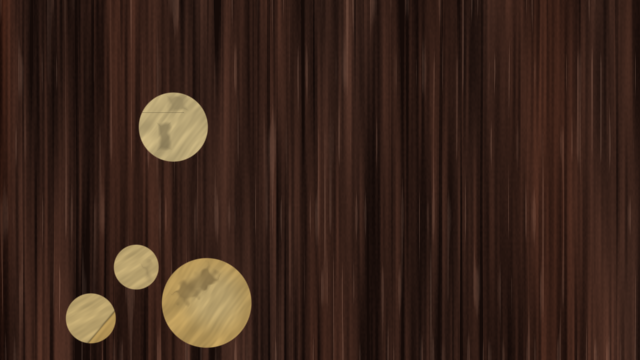
This background is drawn by a WebGL 1 fragment shader. Its source:

```glsl
precision highp float;
// Dark, vertically grained wood panel with four round inlays of pale wood.
// Stretched value noise makes the fibres; each inlay turns its own grain,
// and soft boxes lay stains and seams over the pale discs.

uniform vec2 u_resolution;

float hash(vec2 p) {
  vec3 q = fract(p.xyx * 0.1031);
  q += dot(q, q.yzx + 33.33);
  return fract((q.x + q.y) * q.z);
}

float noise(vec2 p) {
  vec2 cell = floor(p), f = fract(p);
  f = f * f * (3.0 - 2.0 * f);
  float low = mix(hash(cell), hash(cell + vec2(1.0, 0.0)), f.x);
  float high = mix(hash(cell + vec2(0.0, 1.0)), hash(cell + 1.0), f.x);
  return mix(low, high, f.y);
}

vec2 rotate(vec2 p, float angle) {
  float c = cos(angle), s = sin(angle);
  return vec2(c * p.x + s * p.y, c * p.y - s * p.x);
}

// Soft vertical band around a given x
float band(float x, float centre, float width) {
  float d = (x - centre) / width;
  return exp(-d * d);
}

// Soft-edged rectangle mask
float softBox(vec2 p, vec2 halfSize, float blur) {
  vec2 d = abs(p) - halfSize;
  return 1.0 - smoothstep(-blur, blur, max(d.x, d.y));
}

float discMask(vec2 p, float radius) {
  float pixel = 1.0 / u_resolution.y;
  return 1.0 - smoothstep(-pixel, pixel, length(p) - radius);
}

vec3 darkWood(vec2 p) {
  // Fibres from broad to fine
  float x = p.x + 0.004 * noise(p * vec2(5.0, 2.0));
  float fibre = 0.0, frequency = 13.0, weight = 0.2;
  for (int i = 0; i < 4; i++) {
    fibre += weight * noise(vec2(x * frequency + 17.0 * float(i), p.y * (0.5 + 0.7 * float(i))));
    frequency *= 2.2;
    weight += 0.033;
  }
  float tone = 0.53 + (fibre - 0.5) * 1.8;

  // Dark pores, broad dark bands and one pale seam
  tone -= 0.38 * smoothstep(0.66, 0.9, noise(vec2(x * 88.0, p.y * 0.8 + 40.0)));
  tone -= 0.25 * (band(x, 1.122, 0.012) + band(x, 0.603, 0.012) + band(x, 0.845, 0.007));
  tone -= 0.2 * (band(x, 0.485, 0.014) + band(x, 1.31, 0.01) + band(x, 0.1, 0.02));
  tone += 0.3 * band(x, 0.807, 0.006);
  tone += 0.1 * (noise(p * vec2(230.0, 130.0)) - 0.5);
  vec3 color = mix(vec3(0.075, 0.04, 0.03), vec3(0.29, 0.185, 0.145), clamp(tone, 0.0, 1.1));

  // Reddish warmth and short ashen flecks
  float warmth = 0.5 * noise(vec2(x * 9.0, p.y + 8.0)) + band(x, 0.0, 0.03) + 0.4 * band(x, 1.48, 0.13);
  color *= mix(vec3(1.0), vec3(1.13, 0.96, 0.84), warmth);
  float fleck = smoothstep(0.74, 0.95, noise(vec2(x * 125.0, p.y * 5.0 + 70.0)));
  return color + fleck * vec3(0.09, 0.075, 0.065);
}

vec3 paleWood(vec2 p, float angle, float ochre) {
  vec2 q = rotate(p, angle);
  q.y += 0.015 * noise(q * 15.0 + 30.0);
  float grain = 0.6 * noise(q * vec2(9.0, 90.0) + 50.0) + 0.4 * noise(q * vec2(25.0, 160.0) + 90.0);
  vec3 color = mix(vec3(0.75, 0.68, 0.5), vec3(0.7, 0.56, 0.3), ochre);
  color *= 0.86 + 0.25 * grain;
  return color * (0.95 + 0.1 * noise(p * 28.0 + 20.0));
}

void main() {
  vec2 p = gl_FragCoord.xy / u_resolution.y;
  p.x += 0.5 * (16.0 / 9.0 - u_resolution.x / u_resolution.y);
  vec3 color = darkWood(p);
  float ragged = 0.025 * (noise(p * 65.0) - 0.5);

  // Upper inlay: pale, with upright grey stains and a thin crack
  vec2 q = p - vec2(0.4815, 0.647);
  vec3 wood = paleWood(q, 0.9, 0.12);
  float stain = 0.55 * softBox(q + vec2(0.025, 0.025) + ragged * 0.3, vec2(0.014, 0.035), 0.007);
  stain += 0.4 * softBox(q - vec2(0.012, 0.066) + ragged * 0.4, vec2(0.022, 0.02), 0.008);
  stain += 0.4 * softBox(q + vec2(0.03, -0.04), vec2(0.06, 0.001), 0.002);
  wood = mix(wood, vec3(0.43, 0.38, 0.27), min(stain, 0.7));
  color = mix(color, wood, discMask(q, 0.096));

  // Small inlay: a faint grey smudge at the lower right
  q = p - vec2(0.3785, 0.258);
  wood = paleWood(q, 0.55, 0.3);
  wood = mix(wood, vec3(0.5, 0.43, 0.3), 0.4 * softBox(q - vec2(0.032, -0.012) + ragged, vec2(0.009, 0.022), 0.012));
  color = mix(color, wood, discMask(q, 0.0623));

  // Lower left inlay: two boards meeting on a slanted seam
  q = p - vec2(0.2523, 0.1157);
  float seam = dot(q, vec2(0.77, -0.64)) - 0.038;
  wood = mix(paleWood(q, 0.5, 0.35), paleWood(q, 0.85, 0.8), smoothstep(-0.002, 0.002, seam));
  wood *= 1.0 - 0.25 * band(seam, 0.0, 0.003);
  color = mix(color, wood, discMask(q, 0.0694));

  // Large inlay: ochre edges and a ragged slanted stain
  q = p - vec2(0.574, 0.1586);
  wood = paleWood(q, 0.95, 0.35 + 0.4 * smoothstep(0.03, 0.12, length(q - vec2(0.02, 0.01))));
  stain = softBox(rotate(q - vec2(-0.03, 0.048), 0.65) + ragged, vec2(0.06, 0.023), 0.009);
  wood = mix(wood, vec3(0.45, 0.37, 0.23), stain * (0.4 + 0.35 * noise(q * 45.0 + 10.0)));
  color = mix(color, wood, discMask(q, 0.1245));

  gl_FragColor = vec4(color, 1.0);
}
```
